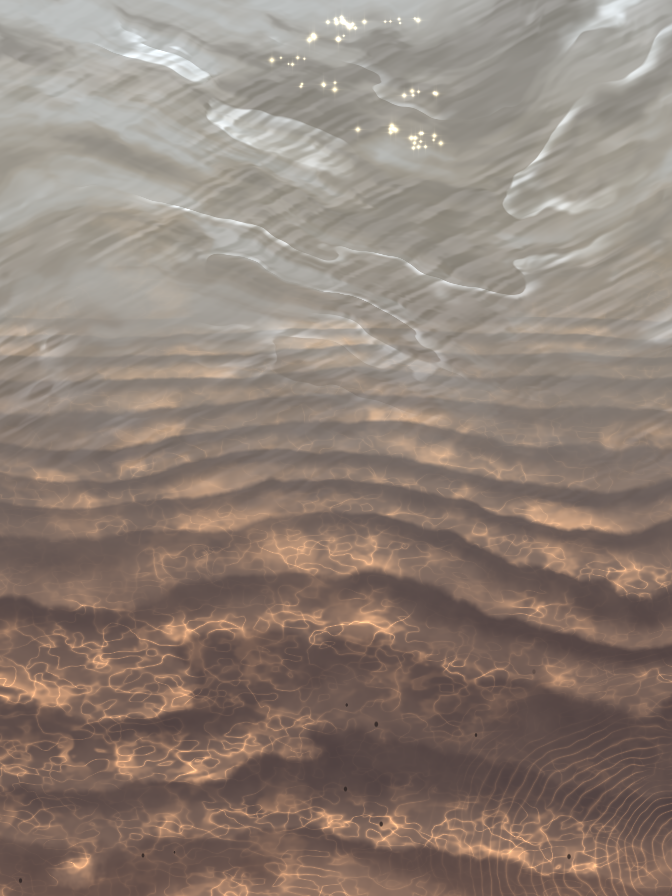
Write a Shadertoy shader that draws this texture.

```glsl
#define SHADOW vec3(0.335, 0.275, 0.268)
#define SAND vec3(0.485, 0.395, 0.355)
#define GOLD vec3(0.44, 0.30, 0.17)
#define HAZE vec3(0.655, 0.635, 0.59)
#define SKY vec3(0.75, 0.765, 0.765)
#define TROUGH vec3(0.52, 0.505, 0.48)
#define CAUSTIC_SCALE vec2(26.0, 40.0)
#define WAVE_SCALE vec2(4.5, 19.0)
#define GLINT_CLUSTERS 10
#define GLINTS_PER_CLUSTER 6
#define GLINT_RADIUS 0.0034

float hash(vec2 p) {
    vec3 q = fract(vec3(p.xyx) * 0.1031);
    q += dot(q, q.yzx + 33.33);
    return fract((q.x + q.y) * q.z);
}

float noise(vec2 p) {
    vec2 i = floor(p), f = fract(p);
    f = f * f * f * (f * (f * 6.0 - 15.0) + 10.0);
    return mix(mix(hash(i), hash(i + vec2(1, 0)), f.x),
               mix(hash(i + vec2(0, 1)), hash(i + vec2(1, 1)), f.x), f.y);
}

float fbm(vec2 p) {
    float sum = 0.0, amp = 0.533;
    for (int i = 0; i < 4; i++) {
        sum += amp * noise(p);
        p = mat2(1.6, 1.2, -1.2, 1.6) * p + 17.3;
        amp *= 0.5;
    }
    return sum;
}

float ridge(float n, float sharpness) {
    return pow(1.0 - abs(2.0 * n - 1.0), sharpness);
}

// Sand bars that crowd together with distance: x = light, y = dark lee side
float sandBars(vec2 p, float h) {
    float phase = -log(max(0.115 - 0.15 * h, 0.018)) / 0.15;
    phase += 2.0 * (fbm(p * vec2(2.3, 4.0) + 3.0) - 0.5) + 0.25 * sin(p.x * 7.0 + 1.0);
    phase += 0.22 * (fbm(p * vec2(30.0, 24.0)) - 0.5);
    float f = fract(phase);
    float bar = smoothstep(0.0, 0.16, f) * (1.0 - smoothstep(0.3, 0.88, f));
    float strength = 0.55 + 0.45 * smoothstep(0.3, 0.6, noise(p * vec2(3.0, 9.0) + 8.0));
    return mix(0.4, bar, strength);
}

// Fine light net near the shore, broad soft patches further out
float caustics(vec2 p, float h) {
    vec2 k = p * CAUSTIC_SCALE;
    vec2 warp = vec2(fbm(k * 0.45), fbm(k * 0.45 + 31.0)) - 0.5;
    float fine = ridge(noise(k + 3.5 * warp), 6.0) + 0.7 * ridge(noise(k * 1.9 - 4.0 * warp + 9.0), 5.0);
    float broad = 1.5 * smoothstep(0.42, 0.8, fbm(k * 0.36 + warp));
    float patches = smoothstep(0.28, 0.68, fbm(p * vec2(6.0, 13.0) + 20.0));
    return mix(fine, broad, smoothstep(0.2, 0.55, h) * 0.75) * (0.2 + patches);
}

vec3 seabed(vec2 p, float h) {
    float bars = sandBars(p, h);
    float shade = smoothstep(0.25, 0.6, p.x) * smoothstep(0.07, 0.13, h) * (1.0 - smoothstep(0.17, 0.25, h));
    float light = bars * (1.0 - 0.7 * shade);
    vec3 col = mix(SHADOW, SAND, light + 0.35 * (fbm(p * 24.0) - 0.5));
    col += GOLD * caustics(p, h) * (0.1 + 0.95 * light) * (1.0 - 0.6 * shade);
    // Curved ripples running up the beach corner
    float ringDist = length((p - vec2(1.04, 0.06)) * vec2(1.0, 1.4));
    float rings = ridge(0.5 + 0.5 * sin(ringDist * 190.0 + 11.0 * fbm(p * 9.0)), 3.0);
    rings *= smoothstep(0.5, 0.15, ringDist) * smoothstep(0.35, 0.65, fbm(p * 11.0));
    col += GOLD * 0.45 * rings;
    return mix(col, col + vec3(0.07, 0.045, 0.025), smoothstep(0.09, 0.0, h));
}

// Wavelets with one crisp edge, plus thin slanted streaks
vec3 waterSurface(vec3 col, vec2 p, float h) {
    float amount = smoothstep(0.42, 0.92, h);
    vec2 q = p * WAVE_SCALE + vec2(0.0, 2.2 * sin(p.x * 5.0 + p.y * 4.0));
    q += 1.6 * (vec2(fbm(p * 6.0), fbm(p * 6.0 + 40.0)) - 0.5);
    float swell = fbm(q);
    col = mix(col, TROUGH, 0.65 * amount * smoothstep(0.52, 0.26, swell));
    col = mix(col, SKY, 0.75 * amount * smoothstep(0.46, 0.72, swell));
    float n = noise(q * vec2(0.9, 0.8) + 0.35 * swell + 12.0);
    float crest = smoothstep(0.5, 0.54, n) * (1.0 - smoothstep(0.54, 0.74, n));
    float patches = smoothstep(0.4, 0.66, fbm(p * vec2(5.0, 9.0) + 51.0));
    float reach = smoothstep(0.48, 0.74, h);
    float streak = noise(mat2(0.9, -0.44, 0.44, 0.9) * p * vec2(16.0, 150.0) + 4.0 * swell);
    col += vec3(0.17, 0.19, 0.21) * crest * patches * reach * (0.5 + streak);
    return col + vec3(0.09, 0.09, 0.10) * (streak - 0.5) * smoothstep(0.35, 0.65, h) * (0.3 + patches);
}

float sunGlints(vec2 p, float aspect) {
    float sum = 0.0;
    for (int c = 0; c < GLINT_CLUSTERS; c++) {
        float id = float(c);
        vec2 centre = vec2(0.41 + 0.28 * hash(vec2(id, 3.0)), aspect * (0.825 + 0.16 * hash(vec2(id, 8.0))));
        for (int g = 0; g < GLINTS_PER_CLUSTER; g++) {
            vec2 seed = vec2(id * 7.0 + 2.0, float(g) + 13.0);
            vec2 offset = vec2(hash(seed) - 0.5, hash(seed + 50.0) - 0.5) * vec2(0.06, 0.011);
            vec2 d = abs(p - centre - offset) / (GLINT_RADIUS * (0.4 + 0.8 * hash(seed + 90.0)));
            sum += exp(-dot(d, d)) + 0.4 * exp(-d.x * 0.6 - d.y * 2.5) + 0.3 * exp(-d.x * 2.5 - d.y * 0.6);
        }
    }
    return sum;
}

float debris(vec2 p, float h) {
    vec2 cell = floor(p * 22.0), local = fract(p * 22.0);
    vec2 centre = 0.25 + 0.5 * vec2(hash(cell + 5.0), hash(cell + 60.0));
    float size = 0.04 + 0.05 * hash(cell + 33.0);
    float dist = length((local - centre) * vec2(1.0, 0.7));
    return step(0.92, hash(cell + 71.0)) * smoothstep(size, size * 0.4, dist) * smoothstep(0.28, 0.2, h);
}

void mainImage(out vec4 fragColor, in vec2 fragCoord) {
    vec2 p = fragCoord / iResolution.x;
    float aspect = iResolution.y / iResolution.x;
    float h = p.y / aspect;

    vec3 col = seabed(p, h);
    col = mix(col, SHADOW * 0.5, 0.8 * debris(p, h));
    vec3 haze = mix(HAZE, SKY, 0.7 * smoothstep(0.8, 1.03, h));
    col = mix(col, haze, 0.95 * smoothstep(0.24, 0.82, h));
    col = waterSurface(col, p, h);
    col += vec3(0.50, 0.45, 0.32) * min(sunGlints(p, aspect), 1.5);
    fragColor = vec4(clamp(col, 0.0, 1.0), 1.0);
}
```
